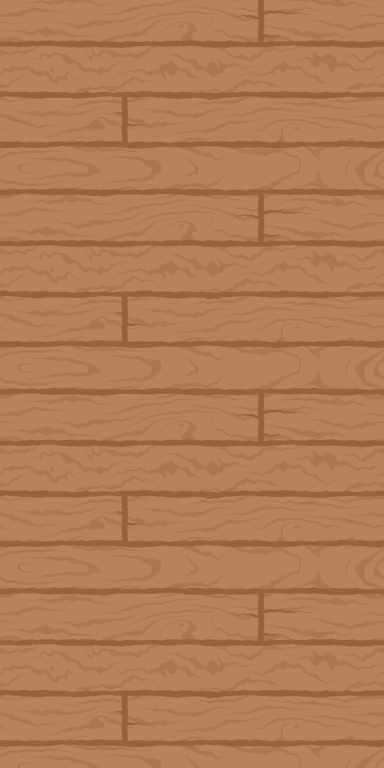
A Shadertoy shader for this texture:

```glsl
const vec3 WOOD = vec3(0.714, 0.514, 0.365);
const vec3 GRAIN = vec3(0.665, 0.467, 0.312);
const vec3 GAP = vec3(0.580, 0.396, 0.235);

const float TAU = 6.28319;
const float PLANK = 0.1299;        // plank height, in canvas widths
const float FIRST_SEAM = 0.1146;   // topmost seam, below the top edge
const float SEAM_HALF = 0.056;     // in plank heights
const float JOINT_HALF = 0.0075;   // in canvas widths
const float CRACK_HALF = 0.03;     // in plank heights
const float GRAIN_HALF = 0.09;     // in ring spacings
const float GRAIN_TAPER = 0.13;
const float RING_DENSITY = 11.0;
const vec4 SEAM_SHIFT = vec4(0.0, 0.02, 0.015, -0.03);
const vec4 JOINT_X = vec4(-1.0, 0.325, -1.0, 0.68);   // negative: no joint

// Knots: centre x, centre y, radius x, radius y; two per jointed plank
const vec4 KNOTS[4] = vec4[4](
    vec4(0.262, 0.02, 0.035, 0.16), vec4(0.776, 0.17, 0.10, 0.36),
    vec4(0.474, 0.13, 0.085, 0.34), vec4(0.565, -0.04, 0.04, 0.15));

// Cracks: root x, tip x, height within plank, plank row
const int CRACK_COUNT = 6;
const vec4 CRACKS[CRACK_COUNT] = vec4[CRACK_COUNT](
    vec4(0.33, 0.385, 0.12, 1.0), vec4(0.32, 0.295, -0.12, 1.0),
    vec4(0.57, 0.48, -0.42, 1.0), vec4(0.675, 0.605, -0.05, 3.0),
    vec4(0.685, 0.815, -0.12, 3.0), vec4(0.685, 0.74, 0.33, 3.0));

// Layered sines, roughly -1 to 1, repeating once across the canvas
float waves(float x, float seed) {
    float a = TAU * x;
    return 0.42 * sin(3.0 * a + seed * 2.3) + 0.28 * sin(8.0 * a + seed * 5.1)
         + 0.18 * sin(19.0 * a + seed * 1.7) + 0.12 * sin(37.0 * a + seed * 3.9);
}

float cover(float dist, float aa) {
    return smoothstep(aa, -aa, dist);
}

// Ring number of the wood at x along and q across a plank
float grainField(float x, float q, int row) {
    float seed = float(row);
    float warp = 0.30 * sin(TAU * 3.0 * x + 3.0 * q + seed * 2.0)
               + 0.16 * sin(TAU * 7.0 * x - 6.0 * q + seed)
               + 0.07 * sin(TAU * 17.0 * x + 11.0 * q)
               + 0.05 * sin(TAU * 31.0 * x - 17.0 * q);
    if (row == 0) return 4.0 * q + 1.6 * warp;

    // Long arches that stretch away from one flat knot
    if (row == 2) {
        float dx = fract(x + 0.17) - 0.26;
        dx = dx > 0.0 ? dx / 0.74 : -dx / 0.26;
        return 6.0 * length(vec2(dx, 1.3 * q)) + 0.9 * warp;
    }

    // Straight grain pushed aside by round knots
    float field = 5.0 * q + warp;
    for (int i = 0; i < 2; i++) {
        vec4 knot = KNOTS[row - 1 + i];
        float dx = fract(x - knot.x + 0.5) - 0.5;
        float r = length(vec2(dx, q - knot.y) / knot.zw);
        field += RING_DENSITY * knot.w * exp(-r);
    }
    return field;
}

void mainImage(out vec4 fragColor, in vec2 fragCoord) {
    float x = fragCoord.x / iResolution.x;
    float down = (iResolution.y - fragCoord.y) / iResolution.x;
    float v = (down - FIRST_SEAM) / PLANK;
    float aa = 0.75 / (iResolution.x * PLANK);
    int row = int(mod(floor(v), 4.0));
    float q = fract(v) - 0.5;

    // Tapered grain lines
    float field = grainField(x, q, row);
    float ring = floor(field);
    float halfWidth = GRAIN_HALF
        + GRAIN_TAPER * sin(TAU * 3.0 * x + ring * 2.4 + float(row));
    float line = abs(fract(field) - 0.5) - halfWidth;
    vec3 color = mix(WOOD, GRAIN, cover(line, 0.75 * fwidth(field) + 0.001));

    // Uneven seams between planks
    float seam = floor(v + 0.5);
    int seamRow = int(mod(seam, 4.0));
    float seed = float(seamRow) + 1.0;
    float offset = v - seam - SEAM_SHIFT[seamRow] - 0.022 * waves(x, seed);
    float gap = abs(offset) - SEAM_HALF - 0.018 * waves(x, seed + 6.0);

    // Upright joints
    float bend = 0.0015 * waves(q * 0.6, float(row));
    float joint = (abs(x - JOINT_X[row] - bend) - JOINT_HALF) / PLANK;
    gap = min(gap, joint);

    // Cracks narrowing from root to tip
    for (int i = 0; i < CRACK_COUNT; i++) {
        vec4 crack = CRACKS[i];
        float t = (x - crack.x) / (crack.y - crack.x);
        if (int(crack.w) == row && t > 0.0 && t < 1.0) {
            float path = crack.z + 0.04 * waves(x * 2.0, float(i));
            gap = min(gap, abs(q - path) - CRACK_HALF * (1.0 - t));
        }
    }

    color = mix(color, GAP, cover(gap, aa));
    fragColor = vec4(color, 1.0);
}
```
